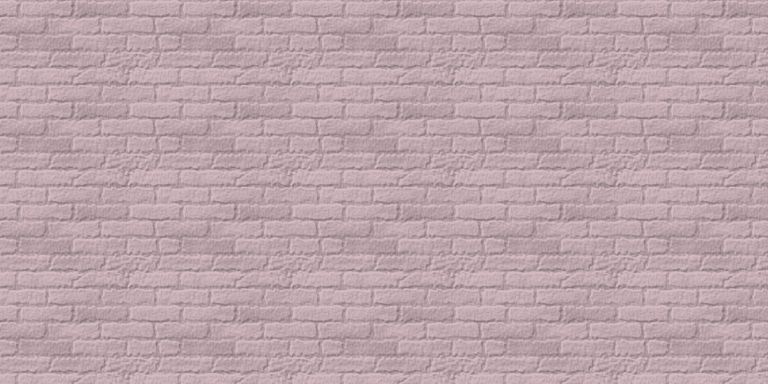
This texture is drawn by a Shadertoy shader. Its source:

```glsl
// Painted, weathered brick wall: a tile of six courses with three bricks each.
// A periodic height field (joints, worn edges, grain) is lit from the upper
// left by its slope; a few bricks are darker, slanted, chipped or smeared.

#define TILES vec2(4.72, 3.776)      // tile repeats across and down
#define ORIGIN vec2(0.027, -0.004)   // tile shift, in tiles
#define BRICKS vec2(3.0, 6.0)        // bricks and courses per tile
#define PAINT vec3(0.737, 0.649, 0.671)
#define JOINT 0.05                   // half joint, in course heights
#define BEVEL 0.10                   // width of the worn brick edge
#define GRAIN 0.62                   // height of the fine roughness
#define RELIEF 0.18                  // strength of the slope lighting
#define TONE 0.075                   // contrast between bricks
#define STAIN 0.07                   // contrast of the broad stains
#define LIGHT_STEP vec2(0.0050, 0.0090) // towards lower right, in tiles

float hash(vec2 p) {
    vec3 a = fract(vec3(p.xyx) * 0.1031);
    a += dot(a, a.yzx + 33.33);
    return fract((a.x + a.y) * a.z);
}

// Value noise over one tile, wrapping after "cells" lattice cells.
float noise(vec2 q, vec2 cells) {
    vec2 p = q * cells, i = floor(p), f = fract(p);
    f = f * f * (3.0 - 2.0 * f);
    vec2 a = mod(i, cells), b = mod(i + 1.0, cells);
    return mix(mix(hash(a), hash(vec2(b.x, a.y)), f.x),
               mix(hash(vec2(a.x, b.y)), hash(b), f.x), f.y);
}

// Smeared area of mortar, 0 to 1.
float smearMask(vec2 q) {
    vec2 d = (fract(q) - vec2(0.82, 0.63)) / vec2(0.22, 0.17);
    return 1.0 - smoothstep(0.4, 1.2, length(d));
}

// Returns height (x) and paint tone (y) at q, in tiles with y downward.
vec2 wall(vec2 q) {
    const float offsets[6] = float[6](0.45, 0.95, 0.42, 0.01, 0.42, 0.96);
    // Darkness of the three bricks of each course.
    const float dark[18] = float[18](
        0.1, 1.0, 0.2,  0.2, 0.0, 0.3,  1.0, 0.5, 0.3,
        0.4, 0.8, 0.5,  0.0, 0.4, 0.1,  0.0, 0.2, 0.0);
    float smear = smearMask(q);

    // Uneven edges: a broad wobble plus small chips.
    vec2 wobble = vec2(noise(q, vec2(18, 12)), noise(q + 0.37, vec2(18, 12))) - 0.5;
    vec2 chips = vec2(noise(q + 0.61, vec2(60, 40)), noise(q + 0.13, vec2(60, 40))) - 0.5;
    vec2 b = q * BRICKS + (wobble * 0.09 + chips * 0.16) * vec2(0.3, 1.0) * (1.0 + 1.5 * smear);

    float course = mod(floor(b.y), BRICKS.y);
    float v = fract(b.y);
    float x = mod(b.x - offsets[int(course)], BRICKS.x);

    // One course has slanted joints, the next one a curved break.
    if (course == 3.0) x = mod(x + (v - 0.5) * 0.12, BRICKS.x);
    if (course == 4.0) {
        float nearBreak = smoothstep(0.4, 0.9, x) * (1.0 - smoothstep(1.3, 1.9, x));
        x -= 0.35 * pow(1.0 - v, 3.0) * nearBreak;
    }

    // Distance to the nearest joint, in course heights.
    float u = fract(x);
    float side = min(u, 1.0 - u) * 3.2;
    if (course == 2.0) side = min(side, abs(x - 2.58) * 3.2);
    float top = min(v, 1.0 - v);
    vec2 corner = max(0.2 - vec2(side, top), 0.0);
    float edge = 0.2 - length(corner);
    float wear = noise(q + 0.29, vec2(12, 18));
    float depth = mix(0.55, 1.35, wear) * (1.0 - 0.3 * smear);
    float height = depth * smoothstep(JOINT, JOINT + BEVEL, edge);

    // Upright brush grain and coarser pits.
    float grain = noise(q, vec2(120, 66)) - 0.5;
    float pits = noise(q + 0.47, vec2(60, 40)) - 0.5;
    height += GRAIN * (grain + pits * (0.45 + 1.4 * smear));

    // Tone of each brick, and shade lying in the joints.
    int id = int(course * BRICKS.x + floor(x));
    float tone = -TONE * dark[id] * smoothstep(0.0, JOINT + BEVEL, edge);
    tone -= mix(0.05, 0.13, wear) * (1.0 - smoothstep(0.0, JOINT + 0.08, edge));
    return vec2(height, tone);
}

vec3 paintedWall(vec2 q) {
    float slope = wall(q + LIGHT_STEP).x - wall(q - LIGHT_STEP).x;
    slope *= slope > 0.0 ? 0.8 : 1.0;
    float stain = noise(q + 0.71, vec2(6, 5)) + 0.6 * noise(q + 0.17, vec2(12, 10)) - 0.8;
    float shade = RELIEF * slope + wall(q).y + STAIN * stain + 0.03;
    return PAINT * (1.0 + clamp(shade, -0.27, 0.13));
}

void mainImage(out vec4 fragColor, in vec2 fragCoord) {
    // Four samples smooth every edge.
    vec3 color = vec3(0.0);
    for (int i = 0; i < 4; i++) {
        vec2 jitter = vec2(i % 2, i / 2) * 0.5 - 0.25;
        vec2 uv = (fragCoord + jitter) / iResolution.xy;
        color += paintedWall(vec2(uv.x, 1.0 - uv.y) * TILES + ORIGIN);
    }
    fragColor = vec4(color * 0.25, 1.0);
}
```
